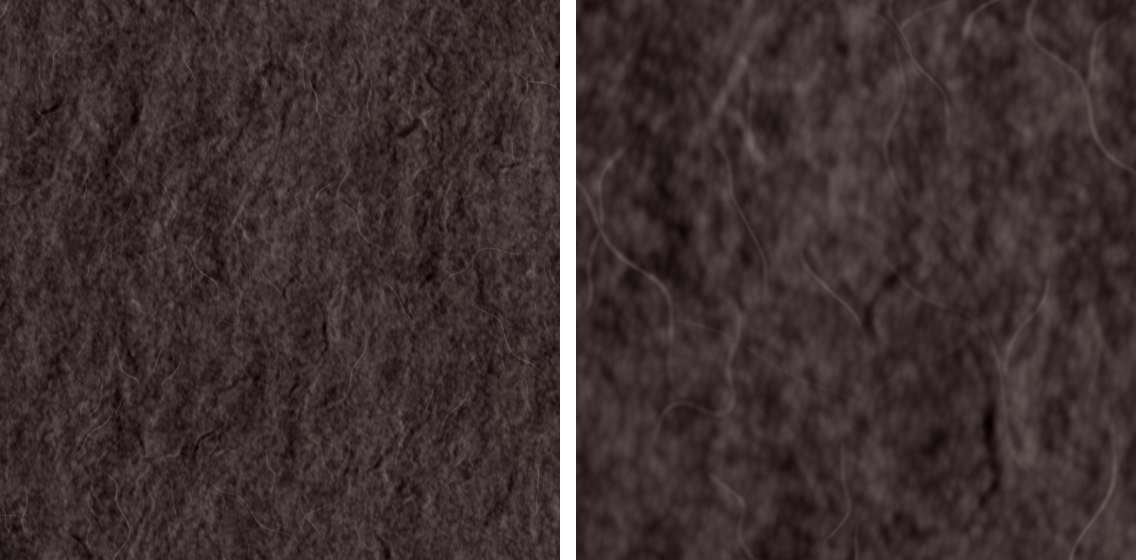
Left, the full canvas; right, a detail of the centre.
A Shadertoy shader for this texture:

```glsl
#define BASE_COLOR vec3(0.229, 0.174, 0.177)
#define TONE_TINT vec3(1.0, 0.95, 0.94)
#define COOL_TINT vec3(-0.004, 0.0, 0.008)
#define LEAN -0.07
#define GRAIN_CELLS 170.0
#define GRAIN_DEPTH 0.105
#define RELIEF_DEPTH 1.5
#define MOTTLE_DEPTH 0.075
#define FIBER_LIGHT 0.135
#define SCUFF_LIGHT 0.10
#define CREVICE_DARK 0.12

vec2 hash22(vec2 p) {
    vec3 q = fract(p.xyx * vec3(0.1031, 0.1030, 0.0973));
    q += dot(q, q.yzx + 33.33);
    return fract((q.xx + q.yz) * q.zy);
}

vec2 rotate(vec2 p, float angle) {
    float c = cos(angle), s = sin(angle);
    return vec2(c * p.x + s * p.y, c * p.y - s * p.x);
}

float valueNoise(vec2 p) {
    vec2 id = floor(p), f = fract(p);
    f = f * f * (3.0 - 2.0 * f);
    float low = mix(hash22(id).x, hash22(id + vec2(1, 0)).x, f.x);
    float high = mix(hash22(id + vec2(0, 1)).x, hash22(id + vec2(1, 1)).x, f.x);
    return mix(low, high, f.y);
}

// Distance to the nearest scattered point
float cellular(vec2 p) {
    vec2 id = floor(p);
    float nearest = 4.0;
    for (int y = -1; y <= 1; y++)
    for (int x = -1; x <= 1; x++) {
        vec2 cell = id + vec2(x, y);
        vec2 d = cell + hash22(cell) - p;
        nearest = min(nearest, dot(d, d));
    }
    return sqrt(nearest);
}

// Layered sines that bend straight features
vec2 warp(vec2 p) {
    vec2 w = vec2(0.0);
    float amp = 0.010, freq = 13.0;
    for (int i = 0; i < 4; i++) {
        w += amp * sin(freq * rotate(p + w, 0.9 * float(i)).yx + vec2(1.7, 4.1) * float(i));
        amp *= 0.52;
        freq *= 1.9;
    }
    return p + w;
}

// Rough surface height, drawn out along the lean
float surfaceHeight(vec2 p) {
    float h = 0.0, amp = 0.38, freq = 15.0;
    for (int i = 0; i < 4; i++) {
        vec2 q = rotate(p, LEAN + 0.5 * (fract(float(i) * 0.62 + 0.2) - 0.5));
        h += amp * valueNoise(q * freq * vec2(1.0, 0.5) + 19.0 * float(i));
        amp *= 0.54;
        freq *= 1.9;
    }
    return h;
}

// Fine felted grain: crossed noise layers over small cells
float grain(vec2 p) {
    float g = valueNoise(rotate(p, 0.45) * GRAIN_CELLS * vec2(1.05, 0.66)) - 0.5;
    g += 0.8 * (valueNoise(rotate(p, -0.4) * GRAIN_CELLS * vec2(0.72, 0.42) + 77.0) - 0.5);
    return g + 0.7 * (0.46 - cellular(rotate(p, -0.2) * GRAIN_CELLS * vec2(1.0, 0.6)));
}

// One bent, tapered strand per grid cell; width is in canvas units
float strands(vec2 p, float cells, float width, float reach, float bend, float spread, float seed) {
    vec2 g = p * cells, id = floor(g);
    float cover = 0.0;
    for (int y = -1; y <= 1; y++)
    for (int x = -1; x <= 1; x++) {
        vec2 cell = id + vec2(x, y);
        vec2 place = hash22(cell + seed), shape = hash22(cell + seed + 57.0);
        vec2 q = rotate(g - cell - place, LEAN + (shape.x - 0.5) * spread);
        float along = abs(q.y) / (reach * (0.4 + 0.6 * shape.y));
        float phase = 40.0 * place.x;
        float curve = bend * (sin(4.0 * q.y + phase) + 0.4 * sin(11.0 * q.y + 2.0 * phase));
        float slope = bend * 4.0 * (cos(4.0 * q.y + phase) + 1.1 * cos(11.0 * q.y + 2.0 * phase));
        float d = abs(q.x - curve) / sqrt(1.0 + slope * slope);
        float line = 1.0 - smoothstep(0.0, width * cells, d);
        float strength = 0.25 + 0.75 * fract(7.0 * place.y + 3.0 * shape.x);
        cover = max(cover, line * strength * (1.0 - smoothstep(0.45, 1.0, along)));
    }
    return cover;
}

float crevices(vec2 p) {
    float ragged = 0.003 + 0.010 * valueNoise(p * 45.0);
    return strands(p, 8.0, ragged, 0.5, 0.09, 0.9, 211.0);
}

void mainImage(out vec4 fragColor, in vec2 fragCoord) {
    vec2 uv = fragCoord / iResolution.xy;
    vec2 p = warp(uv);
    vec2 ragged = p + 0.012 * (vec2(valueNoise(uv * 38.0), valueNoise(uv * 38.0 + 91.0)) - 0.5);

    // Broad mottling and side-lit relief
    float patches = valueNoise(p * 4.0 + 7.0) - 0.5;
    float blotches = valueNoise(rotate(p, LEAN) * vec2(19.0, 12.0) + 31.0) - 0.5;
    float tone = MOTTLE_DEPTH * (0.5 * patches + 0.5 * blotches);
    vec2 lightStep = vec2(0.0038, -0.0012);
    tone += RELIEF_DEPTH * (surfaceHeight(ragged) - surfaceHeight(ragged + lightStep));
    tone += GRAIN_DEPTH * grain(uv + 0.25 * (p - uv));

    // Dark crevices with a faint lit lip
    float gate = smoothstep(0.25, 0.55, valueNoise(p * 9.0 + 63.0));
    tone -= CREVICE_DARK * gate * crevices(ragged);
    tone += 0.035 * gate * crevices(ragged - vec2(0.009, -0.003));

    // Pale scuffs and thin curling fibers
    float scuffGate = smoothstep(0.42, 0.75, valueNoise(p * 8.0 + 140.0));
    tone += SCUFF_LIGHT * scuffGate * strands(ragged, 19.0, 0.0065, 0.7, 0.10, 1.1, 17.0);
    float fiberFade = 0.35 + 0.65 * valueNoise(uv * 24.0 + 5.0);
    float fibers = max(strands(p, 6.5, 0.0027, 0.85, 0.11, 2.6, 101.0),
                       strands(ragged, 11.0, 0.0028, 0.75, 0.08, 1.0, 307.0));
    tone += FIBER_LIGHT * fiberFade * fibers;

    // Cooler toward the lower left, browner toward the right
    float cool = 0.7 - uv.x - 0.3 * uv.y + patches;
    vec3 color = BASE_COLOR + tone * TONE_TINT + cool * COOL_TINT;
    fragColor = vec4(clamp(color, 0.0, 1.0), 1.0);
}
```
